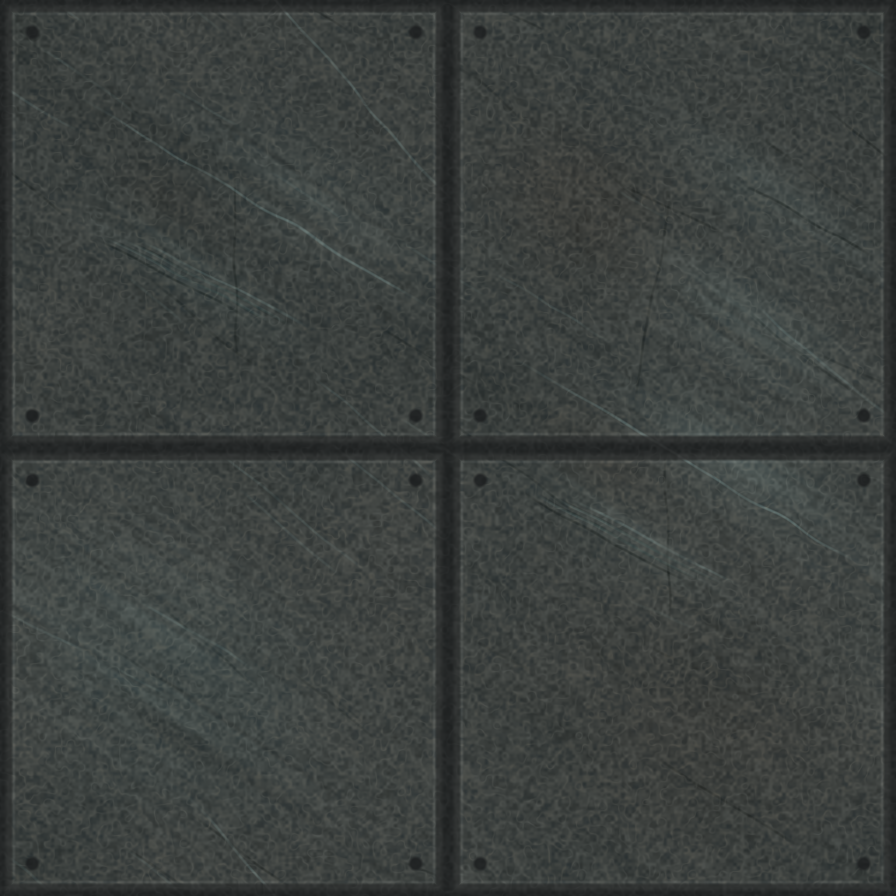
This texture is drawn by a three.js fragment shader. Its source:

```glsl
// Worn dark steel plates, two by two, with soft grooves, corner rivets and scratches.
varying vec2 vUv;

#define PLATES 2.0
#define GROOVE 0.027
#define RIM_WIDTH 0.0055
#define RIVET_INSET 0.072
#define RIVET_RADIUS 0.0150
#define SCRATCH_WIDTH 0.0024
#define FINE_SCRATCHES 40
#define GRAIN 0.125
#define SHEEN 0.052
#define STAIN 0.45

const vec3 STEEL = vec3(0.236, 0.254, 0.246);
const vec3 SHEEN_TINT = vec3(0.80, 1.08, 1.08);
const vec3 RUST = vec3(0.236, 0.229, 0.210);
const vec3 GROOVE_EDGE = vec3(0.190, 0.200, 0.197);
const vec3 GROOVE_DEEP = vec3(0.140, 0.150, 0.150);
const vec3 RIVET = vec3(0.130, 0.140, 0.142);
const vec2 BRUSH_DIR = vec2(0.8321, -0.5547);

float hash(vec2 p) {
  vec3 q = fract(vec3(p.xyx) * 0.1031);
  q += dot(q, q.yzx + 33.33);
  return fract((q.x + q.y) * q.z);
}

// Value noise that wraps after a whole number of cells
float noise(vec2 p, vec2 period) {
  vec2 i = floor(p), f = fract(p);
  f = f * f * (3.0 - 2.0 * f);
  vec2 a = mod(i, period), b = mod(i + 1.0, period);
  return mix(mix(hash(a), hash(vec2(b.x, a.y)), f.x),
             mix(hash(vec2(a.x, b.y)), hash(b), f.x), f.y);
}

float cells(vec2 uv, float n) { return noise(uv * n, vec2(n)); }

// Shortest offset on the repeating canvas
vec2 wrap(vec2 d) { return d - floor(d + 0.5); }

// Soft patch stretched along the brushing direction
float patchAt(vec2 uv, vec2 center, vec2 size) {
  vec2 d = wrap(uv - center);
  vec2 q = vec2(dot(d, BRUSH_DIR), dot(d, vec2(-BRUSH_DIR.y, BRUSH_DIR.x))) / size;
  return exp(-dot(q, q));
}

// Thin line from a to b, fading towards both ends
float scratch(vec2 uv, vec2 a, vec2 b) {
  vec2 span = b - a, d = wrap(uv - 0.5 * (a + b));
  float t = clamp(dot(d, span) / dot(span, span), -0.5, 0.5);
  float line = 1.0 - smoothstep(0.0002, SCRATCH_WIDTH, length(d - span * t));
  return line * (1.0 - smoothstep(0.3, 0.5, abs(t)));
}

void main() {
  vec2 uv = vUv;
  vec2 worn = uv + 0.005 * vec2(cells(uv, 24.0), cells(uv + 0.375, 24.0));

  // Brushed sheen, rust stains and single marks
  float sheen = patchAt(uv, vec2(0.17, 0.27), vec2(0.18, 0.13))
    + 0.9 * patchAt(uv, vec2(0.84, 0.64), vec2(0.13, 0.05))
    + 0.7 * patchAt(uv, vec2(0.87, 0.77), vec2(0.12, 0.04))
    + 0.6 * patchAt(uv, vec2(0.83, 0.48), vec2(0.11, 0.05));
  float stain = patchAt(uv, vec2(0.65, 0.77), vec2(0.09, 0.07))
    + 0.7 * patchAt(uv, vec2(0.78, 0.19), vec2(0.16, 0.12));
  float light = scratch(worn, vec2(0.20, 0.13), vec2(0.53, -0.25));
  float dark = 0.7 * scratch(worn, vec2(0.755, 0.80), vec2(0.705, 0.53))
    + scratch(worn, vec2(0.83, 0.80), vec2(0.98, 0.715));

  // The same cluster of damage on two plates
  for (int i = 0; i < 2; i++) {
    vec2 p = worn - vec2(0.262, 0.79) - float(i) * vec2(0.482, -0.289);
    light += 1.2 * scratch(p, vec2(-0.18, 0.11), vec2(0.23, -0.137));
    dark += 0.7 * scratch(p, vec2(0.0, 0.04), vec2(0.006, -0.21));
    for (int k = 0; k < 3; k++) {
      vec2 shift = float(k) * vec2(0.020, -0.002);
      dark += 0.9 * scratch(p, vec2(-0.165, -0.047) + shift, vec2(0.03, -0.151) + shift);
      light += 0.8 * scratch(p, vec2(-0.15, -0.048) + shift, vec2(0.05, -0.152) + shift);
    }
    sheen += 0.7 * patchAt(p, vec2(-0.05, -0.09), vec2(0.12, 0.035))
      + 0.55 * patchAt(p, vec2(0.08, -0.01), vec2(0.14, 0.06));
    stain += 0.7 * patchAt(p, vec2(-0.07, -0.01), vec2(0.07, 0.04));
  }

  // Scattered fine scratches, alternately light and dark
  for (int i = 0; i < FINE_SCRATCHES; i++) {
    float n = float(i), h = hash(vec2(n, 5.0));
    vec2 center = vec2(hash(vec2(n, 11.0)), hash(vec2(n, 23.0)));
    vec2 reach = (0.03 + 0.07 * h) * vec2(1.0, -0.45 - 0.45 * hash(vec2(n, 37.0)));
    float mark = (0.3 + 0.4 * h) * scratch(worn, center - reach, center + reach);
    light += mark * mod(n, 2.0);
    dark += mark * (1.0 - mod(n, 2.0));
  }

  // Fibres follow a whole-number slope so that they wrap
  float across = 2.0 * uv.x + 3.0 * uv.y;
  float fibre = 0.5 * noise(vec2(6.0 * uv.x, 32.0 * across), vec2(6.0, 32.0))
    + 0.5 * noise(vec2(10.0 * uv.x, 56.0 * across), vec2(10.0, 56.0));
  float mottle = 0.6 * cells(uv, 5.0) + 0.25 * cells(uv, 11.0) + 0.15 * cells(uv, 23.0) - 0.5;

  // Worm-like threads along noise contours, over fine specks
  float contour = abs(cells(worn, 120.0) + cells(worn + 0.31, 151.0) - 1.0);
  float thread = 0.5 - smoothstep(0.0, 0.36, contour);
  float grain = 0.28 * thread + 0.62 * (cells(uv, 256.0) - 0.5);

  // Plate surface
  vec3 color = mix(STEEL, RUST, STAIN * clamp(stain + mottle, 0.0, 1.0));
  color += SHEEN * SHEEN_TINT * sheen * (0.25 + 1.2 * fibre) + 0.05 * mottle + 0.03 * (fibre - 0.5);
  color += GRAIN * grain * mix(vec3(0.95, 1.0, 1.0), vec3(1.2, 1.0, 0.75), cells(uv, 90.0));
  color += (0.075 * light * SHEEN_TINT - 0.06 * dark) * (0.5 + cells(uv, 70.0));

  // Rim, groove and rivets, mirrored into one corner of each plate
  vec2 corner = 0.5 - abs(fract(uv * PLATES) - 0.5);
  float edge = min(corner.x, corner.y);
  float rim = 1.0 - smoothstep(0.0, RIM_WIDTH, abs(edge - GROOVE - 0.004));
  color += 0.045 * rim * (0.6 + 0.8 * cells(uv, 60.0));
  vec3 channel = mix(GROOVE_DEEP, GROOVE_EDGE, smoothstep(0.006, 0.020, edge));
  channel += 0.4 * GRAIN * grain + 0.02 * light;
  color = mix(channel, color, smoothstep(GROOVE - 0.004, GROOVE + 0.003, edge));
  float rivet = length(corner - RIVET_INSET) - RIVET_RADIUS;
  color = mix(RIVET + 0.03 * grain, color, smoothstep(-0.005, 0.004, rivet));
  gl_FragColor = vec4(color, 1.0);
}
```
